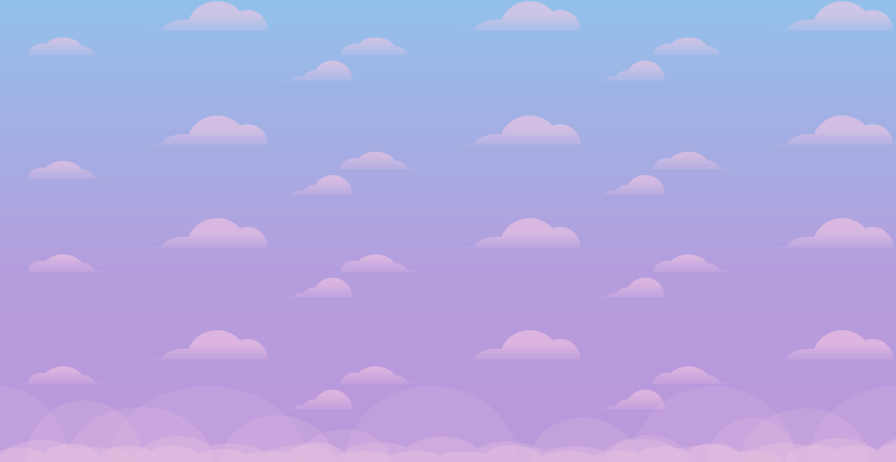
This background is drawn by a Shadertoy shader. Its source:

```glsl
const vec2 CANVAS = vec2(7.68, 3.96);
const vec3 SKY_TOP = vec3(0.575, 0.755, 0.92);
const vec3 SKY_MIDDLE = vec3(0.71, 0.612, 0.867);
const vec3 SKY_LOW = vec3(0.725, 0.598, 0.86);
const vec3 CLOUD_PINK = vec3(0.98, 0.79, 0.885);
const vec3 BANK_PINK = vec3(0.91, 0.76, 0.88);

const float ROW_BASE[4] = float[4](3.70, 2.72, 1.84, 0.88);

// Domes hold centre x, half width and height
const vec3 FAR_DOMES[5] = vec3[5](
    vec3(0.0, 0.58, 0.65), vec3(1.78, 0.85, 0.65), vec3(3.70, 0.74, 0.65),
    vec3(6.12, 0.70, 0.65), vec3(7.68, 0.75, 0.65));
const vec3 MID_DOMES[8] = vec3[8](
    vec3(0.72, 0.50, 0.53), vec3(1.20, 0.62, 0.47), vec3(2.38, 0.48, 0.40),
    vec3(2.95, 0.40, 0.28), vec3(5.00, 0.46, 0.38), vec3(5.55, 0.35, 0.23),
    vec3(6.45, 0.38, 0.38), vec3(6.90, 0.55, 0.46));

float hash(float n) {
    n = fract(n * 0.1031);
    n *= n + 33.33;
    return fract(n * (n + n));
}

float coverage(float dist, float pixel) {
    return clamp(0.5 - dist / pixel, 0.0, 1.0);
}

float dome(vec2 p, vec3 shape) {
    vec2 q = vec2(p.x - shape.x, p.y) / shape.yz;
    return (length(q) - 1.0) * min(shape.y, shape.z);
}

// Tail holds tip x, end x and height
float wisp(vec2 p, vec3 tail) {
    float span = tail.y - tail.x;
    float t = (p.x - tail.x) / span;
    float ends = max(-t, t - 1.0) * abs(span);
    return max(p.y - tail.z * t * t, ends);
}

// Opacity of a flat based cloud that fades downwards
float cloud(vec2 p, vec3 a, vec3 b, vec3 c, vec3 tail, float pixel) {
    float d = min(min(dome(p, a), dome(p, b)), min(dome(p, c), wisp(p, tail)));
    d = max(d, -p.y);
    return coverage(d, pixel) * mix(0.2, 0.55, smoothstep(0.0, 0.15, p.y));
}

float skyClouds(vec2 p, float pixel) {
    float opacity = 0.0;
    for (int row = 0; row < 4; row++) {
        for (int column = 0; column < 3; column++) {
            vec2 q = p - vec2(2.68 * float(column), ROW_BASE[row]);
            float drop = (row == 1 && column == 0) ? 0.08 : 0.0;
            float large = cloud(q - vec2(1.25, 0.0),
                vec3(0.61, 0.26, 0.25), vec3(0.87, 0.175, 0.175),
                vec3(0.33, 0.19, 0.09), vec3(0.0, 0.36, 0.07), pixel);
            float small = cloud(q - vec2(0.24, -0.21 - drop),
                vec3(0.30, 0.19, 0.15), vec3(0.12, 0.12, 0.095),
                vec3(0.46, 0.11, 0.075), vec3(0.67, 0.44, 0.06), pixel);
            float puff = cloud(q - vec2(2.43, -0.43),
                vec3(0.42, 0.17, 0.17), vec3(0.26, 0.10, 0.085),
                vec3(0.17, 0.09, 0.04), vec3(0.0, 0.26, 0.05), pixel);
            opacity = max(opacity, max(large, max(small, puff)));
        }
    }
    return opacity;
}

// One row of jittered bumps along the lower edge
float bumpRow(vec2 p, float spacing, float height, float seed, float pixel) {
    float cell = floor(p.x / spacing);
    float d = 1.0;
    for (int i = -1; i <= 1; i++) {
        float id = cell + float(i);
        float x = (id + 0.35 + 0.3 * hash(id + seed)) * spacing;
        float top = height * (0.7 + 0.6 * hash(id + seed + 41.0));
        d = min(d, dome(p, vec3(x, spacing * 0.62, top)));
    }
    return coverage(d, pixel);
}

vec3 skyColor(float depth) {
    vec3 upper = mix(SKY_TOP, SKY_MIDDLE, clamp(depth / 0.6, 0.0, 1.0));
    return mix(upper, SKY_LOW, smoothstep(0.6, 0.9, depth));
}

void mainImage(out vec4 fragColor, in vec2 fragCoord) {
    vec2 p = fragCoord / iResolution.xy * CANVAS;
    float pixel = 1.3 * CANVAS.y / iResolution.y;
    vec3 color = skyColor(1.0 - p.y / CANVAS.y);

    // Translucent cloud banks
    for (int i = 0; i < 5; i++)
        color = mix(color, BANK_PINK, 0.15 * coverage(dome(p, FAR_DOMES[i]), pixel));
    for (int i = 0; i < 8; i++)
        color = mix(color, BANK_PINK, 0.22 * coverage(dome(p, MID_DOMES[i]), pixel));

    // Drifting clouds
    color = mix(color, CLOUD_PINK, skyClouds(p, pixel));

    // Foreground bumps
    color = mix(color, BANK_PINK, 0.35 * bumpRow(p, 0.58, 0.18, 7.0, pixel));
    color = mix(color, BANK_PINK, 0.45 * bumpRow(p, 0.42, 0.13, 23.0, pixel));
    fragColor = vec4(color, 1.0);
}
```
